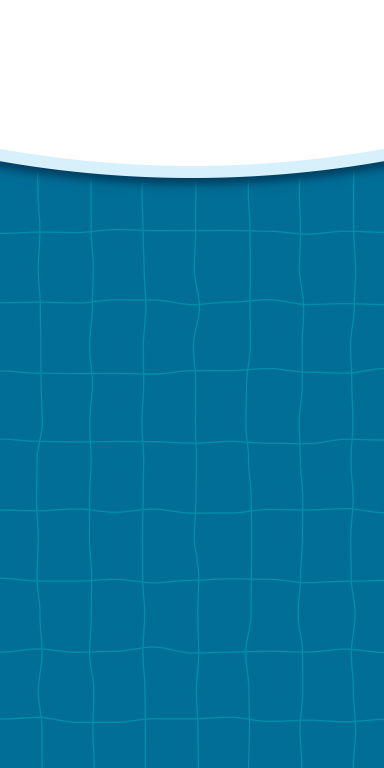
A Shadertoy shader for this background:

```glsl
// Draws a blue field of wavy grid lines under a white, curved header with a pale rim.

// Lengths are in canvas widths, measured from the lower left.
#define CELL vec2(0.1362, 0.1813)
#define GRID_ORIGIN vec2(0.103, 0.126)
#define WOBBLE 0.016
#define KNOT_SPACING 0.1
#define LINE_WIDTH 0.0034
#define HEADER_RADIUS 2.85
#define HEADER_BOTTOM 1.568
#define RIM_WIDTH 0.0315
#define SHADOW_REACH 0.022

const vec3 FIELD_BLUE = vec3(0.0, 0.43, 0.59);
const vec3 LINE_TEAL = vec3(0.0, 0.56, 0.68);
const vec3 SHADOW_BLUE = vec3(0.0, 0.26, 0.40);
const vec3 RIM_BLUE = vec3(0.84, 0.94, 0.99);
const vec3 HEADER_WHITE = vec3(1.0);

float hash(vec2 p) {
    vec3 q = fract(p.xyx * 0.1031);
    q += dot(q, q.yzx + 33.33);
    return fract((q.x + q.y) * q.z);
}

// Smooth sideways drift of one line, from -1 to 1.
float drift(float along, float lineId) {
    float knot = floor(along);
    float blend = smoothstep(0.0, 1.0, along - knot);
    float a = hash(vec2(knot, lineId) + 40.0);
    float b = hash(vec2(knot + 1.0, lineId) + 40.0);
    return 2.0 * mix(a, b, blend) - 1.0;
}

// Distance to the nearest wavy line in one family.
float wavyLine(float across, float along, float spacing, float origin, float family) {
    float index = round((across - origin) / spacing);
    float center = origin + index * spacing;
    center += 0.5 * WOBBLE * drift(along / KNOT_SPACING, index * 7.0 + family);
    return abs(across - center);
}

// Coverage of the region where the signed distance is negative.
float cover(float dist, float pixel) {
    return clamp(0.5 - dist / pixel, 0.0, 1.0);
}

void mainImage(out vec4 fragColor, in vec2 fragCoord) {
    vec2 p = fragCoord / iResolution.x;
    float pixel = 1.0 / iResolution.x;

    // Wavy grid
    float upright = wavyLine(p.x, p.y, CELL.x, GRID_ORIGIN.x, 3.0);
    float level = wavyLine(p.y, p.x, CELL.y, GRID_ORIGIN.y, 90.0);
    float gridDistance = min(upright, level) - 0.5 * LINE_WIDTH;
    vec3 color = mix(FIELD_BLUE, LINE_TEAL, cover(gridDistance, pixel));

    // Soft shadow below the rim
    vec2 headerCenter = vec2(0.5, HEADER_BOTTOM + HEADER_RADIUS);
    float header = length(p - headerCenter) - HEADER_RADIUS;
    float rim = header - RIM_WIDTH;
    float fade = max(rim, 0.0) / SHADOW_REACH;
    color = mix(color, SHADOW_BLUE, exp(-fade * fade));

    // Rim and header; everything above the arc centre stays white
    color = mix(color, RIM_BLUE, cover(rim, pixel));
    color = mix(color, HEADER_WHITE, cover(header, pixel));
    color = mix(color, HEADER_WHITE, step(headerCenter.y, p.y));

    fragColor = vec4(color, 1.0);
}
```
